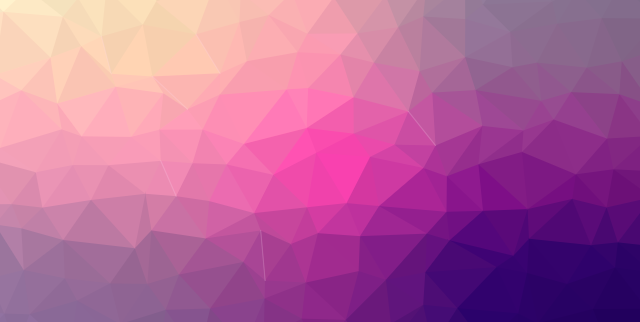
Give the GLSL for this background, as a WebGL 1 fragment shader.

```glsl
precision highp float;
uniform vec2 u_resolution;

#define CANVAS vec2(2.0, 1.0)
#define CELL vec2(0.132, 0.111)
#define ROW_SHIFT 0.3
#define SKEW 0.42
#define JITTER vec2(0.72, 0.64)
#define ROW_WAVE 0.2
#define FACET_CONTRAST 0.05
#define SEAM_CHANCE 0.05
#define SEAM_ALPHA 0.2
#define GLOW_CENTER vec2(1.04, 0.51)
#define GLOW_COLOR vec3(1.0, 0.22, 0.68)

float hash(vec2 p) {
  return fract(sin(dot(p, vec2(127.1, 311.7))) * 43758.547);
}

// Lattice corner, skewed, jittered and waved, in canvas units
vec2 corner(vec2 id) {
  vec2 jitter = vec2(hash(id + 5.1), hash(id + 83.7)) - 0.5;
  vec2 grid = vec2(id.x + SKEW * id.y, id.y + ROW_SHIFT);
  grid.y += ROW_WAVE * sin(grid.x * 1.3 + grid.y * 0.8);
  return (grid + jitter * JITTER) * CELL;
}

// Five evenly spaced colours from left to right
vec3 ramp(float x, vec3 a, vec3 b, vec3 c, vec3 d, vec3 e) {
  x *= 4.0;
  vec3 col = mix(a, b, clamp(x, 0.0, 1.0));
  col = mix(col, c, clamp(x - 1.0, 0.0, 1.0));
  col = mix(col, d, clamp(x - 2.0, 0.0, 1.0));
  return mix(col, e, clamp(x - 3.0, 0.0, 1.0));
}

// Mesh gradient: six ramps stacked from bottom to top, plus a pink glow
vec3 meshColor(vec2 p) {
  vec2 uv = clamp(p / CANVAS, 0.0, 1.0);
  float y = uv.y * 5.0;
  vec3 col = ramp(uv.x, vec3(.56, .44, .62), vec3(.52, .37, .56),
    vec3(.52, .14, .52), vec3(.17, .01, .42), vec3(.13, .0, .36));
  vec3 low = ramp(uv.x, vec3(.62, .47, .63), vec3(.62, .39, .57),
    vec3(.66, .18, .57), vec3(.23, .01, .44), vec3(.17, .01, .41));
  vec3 midLow = ramp(uv.x, vec3(.87, .56, .69), vec3(.89, .52, .68),
    vec3(.92, .27, .67), vec3(.50, .06, .53), vec3(.42, .06, .47));
  vec3 midHigh = ramp(uv.x, vec3(1., .68, .74), vec3(1., .63, .72),
    vec3(1., .41, .70), vec3(.63, .25, .58), vec3(.55, .19, .53));
  vec3 high = ramp(uv.x, vec3(1., .82, .73), vec3(.98, .81, .68),
    vec3(1., .58, .70), vec3(.58, .42, .58), vec3(.52, .38, .53));
  vec3 top = ramp(uv.x, vec3(.99, .93, .79), vec3(.98, .87, .71),
    vec3(.98, .67, .70), vec3(.57, .48, .60), vec3(.50, .42, .54));
  col = mix(col, low, clamp(y, 0.0, 1.0));
  col = mix(col, midLow, clamp(y - 1.0, 0.0, 1.0));
  col = mix(col, midHigh, clamp(y - 2.0, 0.0, 1.0));
  col = mix(col, high, clamp(y - 3.0, 0.0, 1.0));
  col = mix(col, top, clamp(y - 4.0, 0.0, 1.0));
  vec2 d = (p - GLOW_CENTER) / vec2(0.16, 0.11);
  return mix(col, GLOW_COLOR, 0.7 * exp(-dot(d, d)));
}

// Signed distance to the line a-b, positive on its left
float side(vec2 p, vec2 a, vec2 b) {
  vec2 e = normalize(b - a), v = p - a;
  return e.x * v.y - e.y * v.x;
}

float segment(vec2 p, vec2 a, vec2 b) {
  vec2 e = b - a, v = p - a;
  return length(v - e * clamp(dot(v, e) / dot(e, e), 0.0, 1.0));
}

// Flat facet: colour weighted by coverage, coverage in alpha
vec4 facet(vec2 p, vec2 a, vec2 b, vec2 c, float px) {
  float inside = min(side(p, a, b), min(side(p, b, c), side(p, c, a)));
  float cover = clamp(inside / px + 0.5, 0.0, 1.0);
  if (cover <= 0.0) return vec4(0.0);
  vec2 center = (a + b + c) / 3.0;
  float shade = 1.0 + FACET_CONTRAST * (hash(center) - 0.5);
  return vec4(meshColor(center) * shade, 1.0) * cover;
}

void main() {
  vec2 p = gl_FragCoord.xy / u_resolution * CANVAS;
  float px = 1.0 / u_resolution.y;
  vec2 grid = p / CELL - vec2(0.0, ROW_SHIFT);
  vec2 home = floor(vec2(grid.x - SKEW * grid.y, grid.y));
  vec4 sum = vec4(0.0);
  float seam = 0.0;

  // Gather nearby cells, each split along its shorter diagonal
  for (int j = -1; j <= 1; j++) {
    for (int i = -1; i <= 1; i++) {
      vec2 id = home + vec2(float(i), float(j));
      vec2 a = corner(id), b = corner(id + vec2(1.0, 0.0));
      vec2 c = corner(id + vec2(0.0, 1.0)), d = corner(id + 1.0);
      if (distance(b, c) < distance(a, d)) {
        sum += facet(p, a, b, c, px) + facet(p, b, d, c, px);
        // Rare pale hairline on the falling diagonal
        float line = 1.0 - smoothstep(0.0, 0.0005 + px, segment(p, b, c));
        seam = max(seam, line * step(hash(id + 19.7), SEAM_CHANCE));
      } else {
        sum += facet(p, a, b, d, px) + facet(p, a, d, c, px);
      }
    }
  }

  vec3 col = sum.a > 0.001 ? sum.rgb / sum.a : meshColor(p);
  gl_FragColor = vec4(mix(col, vec3(1.0, 0.85, 0.95), seam * SEAM_ALPHA), 1.0);
}
```
